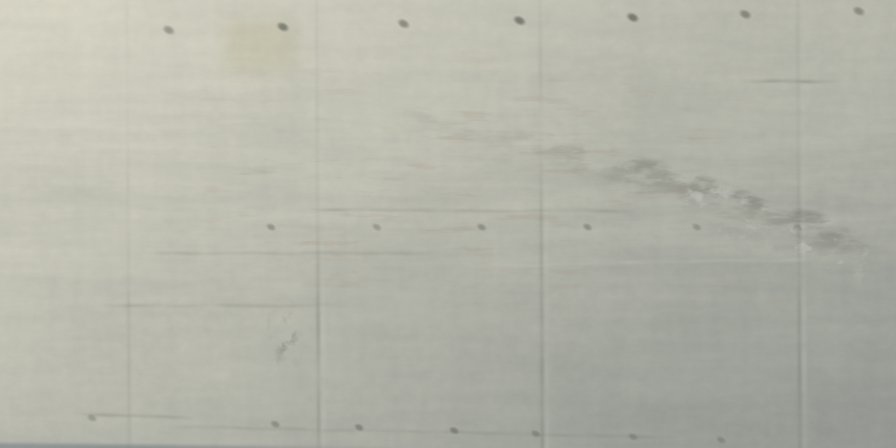
Give the GLSL for this texture, as a Shadertoy shader.

```glsl
const vec3 PALE = vec3(0.775, 0.772, 0.718);
const vec3 GREY = vec3(0.608, 0.621, 0.592);
const vec3 GRIME = vec3(0.40, 0.40, 0.37);
const vec3 RUST = vec3(0.62, 0.53, 0.46);
const vec3 CHALK = vec3(0.76, 0.77, 0.74);

float hash(vec2 p) {
    vec3 q = fract(vec3(p.xyx) * 0.1031);
    q += dot(q, q.yzx + 33.33);
    return fract((q.x + q.y) * q.z);
}

vec2 gradient(vec2 cell) {
    float angle = 6.2832 * hash(cell);
    return vec2(cos(angle), sin(angle));
}

// Gradient noise, roughly -0.7 to 0.7
float noise(vec2 p) {
    vec2 i = floor(p), f = p - i;
    vec2 u = f * f * f * (f * (f * 6.0 - 15.0) + 10.0);
    vec2 e = vec2(1.0, 0.0);
    float low = mix(dot(gradient(i), f), dot(gradient(i + e), f - e), u.x);
    float high = mix(dot(gradient(i + e.yx), f - e.yx), dot(gradient(i + 1.0), f - 1.0), u.x);
    return mix(low, high, u.y);
}

float fbm(vec2 p) {
    float sum = 0.0, amp = 0.6;
    for (int i = 0; i < 4; i++) {
        sum += amp * noise(p);
        p = p * 2.03 + 17.3;
        amp *= 0.55;
    }
    return sum;
}

float softLine(float d, float width) {
    return exp(-d * d / (width * width));
}

float span(float x, float start, float end, float fade) {
    return smoothstep(start - fade, start + fade, x) * (1.0 - smoothstep(end - fade, end + fade, x));
}

// Horizontal joint with a ragged, fading course
float crack(vec2 p, float y, float start, float end) {
    float wobble = 0.004 * noise(vec2(p.x * 9.0, y * 50.0));
    float wear = 0.65 + 0.8 * noise(vec2(p.x * 16.0, y * 90.0));
    return softLine(p.y - y - wobble, 0.0045) * span(p.x, start, end, 0.05) * wear;
}

// Row of tie holes; keep is the share that is visible
float holeRow(vec2 p, vec2 start, vec2 stride, float keep, float radius) {
    float mask = 0.0;
    for (int i = 0; i < 8; i++) {
        float n = float(i);
        float seed = hash(vec2(n + 3.0, start.y * 71.0));
        vec2 d = p - start - n * stride;
        d.x += 0.03 * (seed - 0.5);
        d.y += 0.25 * d.x;
        float spot = 1.0 - smoothstep(radius * 0.3, radius * 1.3, length(d * vec2(0.75, 1.0)));
        mask = max(mask, spot * step(seed, keep) * (0.6 + 0.4 * hash(vec2(n, 8.0))));
    }
    return mask;
}

// Vertical formwork seams, widening to the right: x is the dark edge, y the light one
vec2 seams(vec2 p) {
    vec2 edges = vec2(0.0);
    for (int i = 0; i < 4; i++) {
        float n = float(i);
        float x = 0.286 + 0.385 * n + 0.038 * n * n;
        float d = p.x - x - 0.005 * (0.5 - p.y);
        float wear = 0.65 + 0.7 * noise(vec2(n * 7.3, p.y * 9.0));
        float depth = mix(0.35, 1.0, smoothstep(0.75, 0.2, p.y)) * wear;
        float strength = n < 0.5 ? 0.45 : 1.0;
        edges += strength * depth * vec2(softLine(d, 0.005), softLine(d - 0.011, 0.006));
    }
    return edges;
}

void mainImage(out vec4 fragColor, in vec2 fragCoord) {
    vec2 p = fragCoord / iResolution.y;

    // Broad light falloff and cloudy patches
    float shade = 0.40 + 0.38 * (p.x - 1.0) + 0.72 * (0.5 - p.y);
    shade += 0.10 * smoothstep(0.46, 0.40, p.y) * smoothstep(0.6, 1.5, p.x) - 0.03;
    shade += 0.22 * fbm(p * vec2(1.8, 2.6) + 4.0);

    // Board marks, faint vertical wash and fine grain
    float boards = fbm(p * vec2(3.0, 26.0) + 9.0);
    float belt = span(p.y, 0.35, 0.82, 0.15);
    shade += boards * mix(0.14, 0.28, belt);
    shade += 0.09 * fbm(p * vec2(22.0, 3.0) + 31.0);
    shade += 0.13 * fbm(p * vec2(38.0, 46.0));
    vec3 color = mix(PALE, GREY, shade);

    // Warm streaks and a yellowish patch
    float streak = smoothstep(0.12, 0.45, fbm(p * vec2(6.0, 34.0) + 52.0));
    color = mix(color, RUST, 0.18 * streak * belt * span(p.x, 0.45, 1.7, 0.25));
    float patchMask = span(p.x, 0.50, 0.66, 0.04) * span(p.y, 0.84, 0.96, 0.04);
    color *= 1.0 - patchMask * vec3(0.03, 0.035, 0.07);

    // Diagonal water stain, crisp above and ragged below
    float run = p.x - 0.9;
    float below = 0.76 - 0.14 * run - 0.13 * run * run - p.y + 0.025 * noise(p * vec2(9.0, 14.0));
    float ragged = smoothstep(-0.22, 0.3, fbm(p * vec2(10.0, 30.0) + 70.0));
    float band = smoothstep(-0.006, 0.012, below) * (1.0 - smoothstep(0.01, 0.12, below));
    float reach = span(p.x, 0.9, 1.92, 0.08) * mix(0.3, 1.0, smoothstep(1.1, 1.5, p.x));
    color = mix(color, GRIME, 0.38 * band * ragged * reach);
    float flakes = smoothstep(0.08, 0.32, fbm(p * vec2(17.0, 24.0) + 13.0));
    color = mix(color, CHALK, 0.6 * flakes * span(below, 0.02, 0.10, 0.03) * span(p.x, 1.5, 1.93, 0.06));

    // Seams and horizontal joints
    vec2 edges = seams(p);
    color = mix(color, GRIME, 0.27 * edges.x);
    color = mix(color, CHALK, 0.28 * edges.y);
    float joints = crack(p, 0.818, 1.68, 1.84) + 0.6 * crack(p, 0.435, 0.35, 0.95);
    joints += 0.5 * crack(p, 0.318, 0.25, 0.72) + 0.5 * crack(p, 0.53, 0.7, 1.4);
    joints += 0.9 * crack(p, 0.078 - 0.025 * p.x, 0.2, 0.4) + 0.5 * crack(p, 0.055 - 0.02 * p.x, 0.4, 1.5);
    color = mix(color, GRIME, 0.32 * joints);
    color = mix(color, CHALK, 0.3 * crack(p, 0.385 + 0.02 * p.x, 1.1, 1.8));

    // Tie holes and a small smudge
    float holes = holeRow(p, vec2(0.38, 0.933), vec2(0.256, 0.007), 1.0, 0.010);
    holes = max(holes, 0.6 * holeRow(p, vec2(0.37, 0.493), vec2(0.236, 0.0), 0.7, 0.008));
    holes = max(holes, 0.7 * holeRow(p, vec2(0.20, 0.067), vec2(0.2, -0.007), 0.75, 0.008));
    color = mix(color, GRIME * 0.8, 0.62 * holes);
    float smudge = softLine(length((p - vec2(0.635, 0.25)) * vec2(1.0, 0.55)), 0.03);
    color = mix(color, GRIME, 0.4 * smudge * smoothstep(0.0, 0.4, fbm(p * 28.0 + 5.0)));

    // Bluish ground edge at the lower left
    float ground = smoothstep(0.018, 0.004, p.y + 0.012 * p.x) * (1.0 - smoothstep(0.3, 1.1, p.x));
    color = mix(color, vec3(0.47, 0.51, 0.53), 0.65 * ground);

    fragColor = vec4(color, 1.0);
}
```
